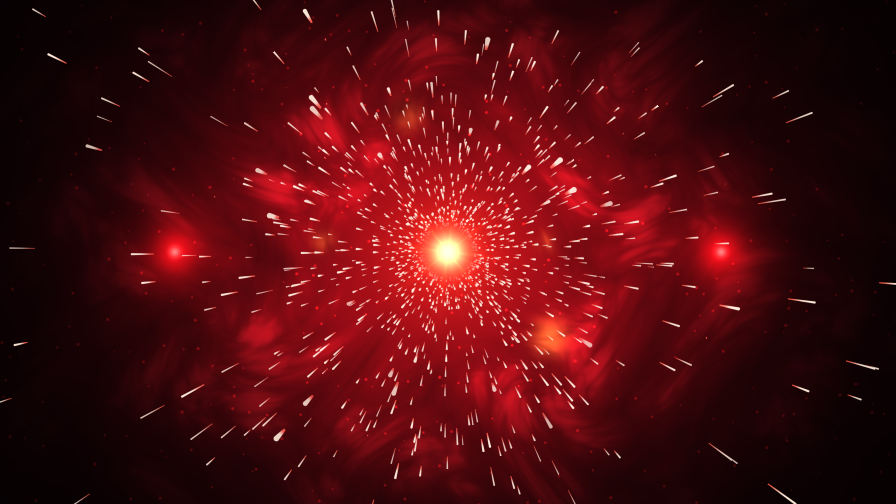
Write a WebGL 2 fragment shader that draws this background.

```glsl
#version 300 es
precision highp float;
// Red nebula with a blazing core, radial star streaks and two side flares.

#define STREAK_LAYERS 7
#define STREAK_DENSITY 0.30
#define RINGS_PER_E 5.0
#define CLOUD_SCALE 5.0
#define CLOUD_RADIUS 0.45
#define CORE_RADIUS 0.034
#define FLARE_X 0.542

uniform vec2 u_resolution;
out vec4 fragColor;

const float TAU = 6.2831853;
const vec3 NIGHT = vec3(0.045, 0.006, 0.012);
const vec3 CRIMSON = vec3(0.64, 0.045, 0.085);
const vec3 EMBER = vec3(1.0, 0.36, 0.10);
const vec3 GOLD = vec3(0.75, 0.55, 0.18);
const vec3 CREAM = vec3(1.0, 0.92, 0.85);

vec3 hash3(vec3 p) {
    p = fract(p * vec3(0.1031, 0.1030, 0.0973));
    p += dot(p, p.yxz + 33.33);
    return fract((p.xxy + p.yxx) * p.zyx);
}

float glow(vec2 p, float radius) {
    return exp(-dot(p, p) / (radius * radius));
}

// Distance to the nearest jittered cell point
float cellular(vec2 p, float seed) {
    vec2 cell = floor(p);
    float nearest = 4.0;
    for (int y = -1; y <= 1; y++)
        for (int x = -1; x <= 1; x++) {
            vec2 id = cell + vec2(x, y);
            vec2 d = id + hash3(vec3(id + 80.0, seed)).xy - p;
            nearest = min(nearest, dot(d, d));
        }
    return sqrt(nearest);
}

// Billowing clouds: sine-warped cellular octaves, about 0 to 1
float clouds(vec2 p) {
    float sum = 0.0, amp = 0.5;
    for (int i = 0; i < 4; i++) {
        p += 0.35 * sin(p.yx * 1.9 + vec2(1.3, 4.1) + float(i));
        sum += amp * (1.0 - cellular(p, float(i) * 7.0 + 3.0));
        p = mat2(1.6, 1.2, -1.2, 1.6) * p;
        amp *= 0.55;
    }
    return sum;
}

// Faint red sparks scattered on a grid
float sparks(vec2 p, float scale, float px) {
    vec2 id = floor(p * scale);
    vec3 h = hash3(vec3(id + 150.0, scale));
    float d = length(fract(p * scale) - 0.2 - 0.6 * h.xy) / scale;
    float size = 0.001 + 0.002 * h.y;
    return step(0.83, h.z) * smoothstep(size + px, size - px, d);
}

// Tapered streaks on log-polar cells; bright heads point outward
vec3 streaks(vec2 p, float px) {
    float r = max(length(p), 0.001);
    float turn = fract(atan(p.y, p.x) / TAU);
    vec3 light = vec3(0.0);
    for (int i = 0; i < STREAK_LAYERS; i++) {
        float layer = float(i);
        float slots = 29.0 + 6.0 * layer;
        float slot = floor(turn * slots);
        float ring = floor(log(r) * RINGS_PER_E + layer * 0.37);
        vec3 id = vec3(slot + 11.0, ring + 60.0, layer * 5.0 + 2.0);
        vec3 h = hash3(id), k = hash3(id + 37.0);

        float inner = exp((ring + 0.5 * h.x - layer * 0.37) / RINGS_PER_E);
        float len = inner * mix(0.025, 0.09, h.y);
        float angle = (slot + mix(0.25, 0.75, k.x)) / slots * TAU;
        vec2 dir = vec2(cos(angle), sin(angle));
        float along = clamp((dot(p, dir) - inner) / len, 0.0, 1.0);
        float dist = length(p - dir * (inner + along * len));

        float big = smoothstep(0.93, 1.0, k.y) * smoothstep(0.1, 0.3, r);
        float width = (0.0012 + 0.0011 * k.z + 0.0036 * big) * mix(0.5, 1.0, along);
        float chance = STREAK_DENSITY * mix(1.0, 0.22, smoothstep(0.3, 0.6, r));
        float shown = step(h.z, chance) * smoothstep(0.04, 0.07, inner);
        float cover = smoothstep(width + px * 0.7, width - px * 0.7, dist);
        vec3 tint = mix(vec3(0.95, 0.32, 0.24), CREAM, smoothstep(0.0, 0.6, along));
        light = max(light, tint * cover * shown * mix(0.7, 1.0, k.z));
    }
    return light;
}

void main() {
    float px = 1.0 / u_resolution.y;
    vec2 p = (gl_FragCoord.xy - 0.5 * u_resolution) * px;
    float r = length(p), angle = atan(p.y, p.x);

    // Nebula: smooth heart, ragged cloudy rim
    float cloud = clouds(p * CLOUD_SCALE + vec2(3.7, 1.9));
    float spread = length(p * vec2(0.86, 1.08)) / CLOUD_RADIUS;
    float body = exp(-pow(spread, 2.3));
    float rim = smoothstep(0.12, 0.32, r);
    float detail = mix(1.0, 0.35 + 1.25 * cloud, rim);
    vec3 col = NIGHT * exp(-0.7 * r * r) + CRIMSON * body * detail;
    col += vec3(0.36, 0.06, 0.08) * body * rim * smoothstep(0.6, 0.85, cloud);

    // Golden dust pockets
    float dust = glow(vec2(abs(p.x + 0.025) - 0.22, p.y - 0.02), 0.019)
        + glow(p - vec2(0.20, -0.17), 0.032) + 0.5 * glow(p - vec2(-0.08, 0.27), 0.03);
    col += GOLD * dust * smoothstep(0.2, 0.8, cloud);

    // Sparks and mirrored side flares
    float dim = exp(-1.8 * r);
    col += vec3(0.75, 0.08, 0.09) * dim * (sparks(p, 17.0, px) + sparks(p, 29.0, px));
    vec2 side = vec2(abs(p.x) - FLARE_X, p.y);
    col += vec3(0.55, 0.03, 0.05) * (glow(side, 0.042) + 0.35 * glow(side, 0.09));
    col += vec3(0.7, 0.45, 0.40) * glow(side, 0.010);

    // Core with soft rays
    float rays = pow(abs(cos(angle * 4.0 + 0.5)), 24.0) + 0.5 * pow(abs(cos(angle * 7.0)), 30.0);
    col += EMBER * (0.75 * exp(-r / 0.055) + 0.4 * rays * exp(-r / 0.045));
    col += vec3(1.3, 1.1, 0.75) * glow(p, CORE_RADIUS);

    vec3 light = clamp(streaks(p, px), 0.0, 1.0);
    col = 1.0 - (1.0 - clamp(col, 0.0, 1.0)) * (1.0 - light);
    fragColor = vec4(col, 1.0);
}
```
